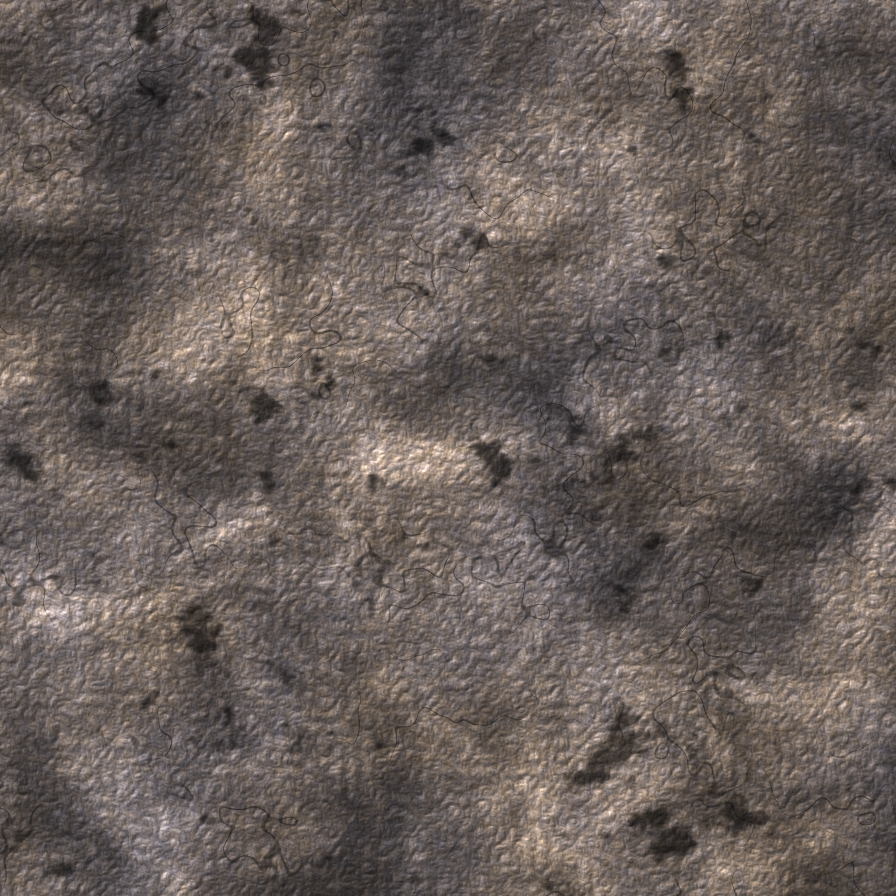
Give the GLSL for this texture, as a Shadertoy shader.

```glsl
// Weathered rough stone: soft light and dark blotches, pitted dark spots,
// hairline cracks and a fine crinkled relief lit from the upper left.
// All layers are gradient noise, summed as log brightness and then tinted.

#define BASE_TONE 0.368     // median brightness
#define BLOTCH_SCALE 3.6    // blotches per canvas height
#define BLOTCH_GAIN 1.45    // blotch contrast
#define SPOT_SCALE 17.0     // dark spots per canvas height
#define SPOT_DEPTH 0.85     // spot darkness
#define CRACK_SCALE 11.0    // crack network density
#define CRACK_DEPTH 0.45    // crack darkness
#define GRAIN_SCALE 62.0    // crinkles per canvas height
#define RELIEF_GAIN 1.35    // strength of the lit relief
#define WARM_TINT vec3(1.12, 0.975, 0.85)
#define COOL_TINT vec3(1.05, 0.990, 1.03)

// Unit gradient with a hashed angle for each lattice point
vec2 latticeGradient(vec2 cell) {
    uvec2 q = uvec2(ivec2(cell)) * uvec2(1597334673u, 3812015801u);
    uint h = (q.x ^ q.y) * 1597334673u;
    h = (h ^ (h >> 15)) * 73471u;
    float angle = float((h >> 8) & 65535u) / 65536.0 * 6.28319;
    return vec2(cos(angle), sin(angle));
}

float gradientNoise(vec2 p) {
    vec2 cell = floor(p), f = p - cell;
    vec2 u = f * f * f * (f * (f * 6.0 - 15.0) + 10.0);
    vec2 e = vec2(1.0, 0.0);
    float a = dot(latticeGradient(cell), f);
    float b = dot(latticeGradient(cell + e.xy), f - e.xy);
    float c = dot(latticeGradient(cell + e.yx), f - e.yx);
    float d = dot(latticeGradient(cell + e.xx), f - e.xx);
    return mix(mix(a, b, u.x), mix(c, d, u.x), u.y);
}

// Octaves are rotated so that the lattices never line up
float fbm(vec2 p, int octaves, float gain) {
    const mat2 turn = mat2(1.6, 1.2, -1.2, 1.6);
    float sum = 0.0, amp = 0.5;
    for (int i = 0; i < octaves; i++) {
        sum += amp * gradientNoise(p);
        p = turn * p + 17.3;
        amp *= gain;
    }
    return sum;
}

// Billowed noise: rounded grains parted by sharp creases
float grainHeight(vec2 p) {
    const mat2 turn = mat2(1.6, 1.2, -1.2, 1.6);
    float sum = 0.0, amp = 1.0;
    p *= GRAIN_SCALE;
    for (int i = 0; i < 3; i++) {
        float n = gradientNoise(p);
        sum += amp * sqrt(n * n + 0.002);
        p = turn * p + 9.7;
        amp *= 0.5;
    }
    return sum;
}

float crackMask(vec2 p) {
    vec2 warp = vec2(gradientNoise(p * 30.0), gradientNoise(p * 30.0 + 51.0));
    float n = abs(gradientNoise(p * CRACK_SCALE + warp * 0.6 + 23.0));
    float presence = smoothstep(-0.1, 0.25, gradientNoise(p * 7.0 + 71.0));
    return (1.0 - smoothstep(0.004, 0.032, n)) * presence;
}

float spotMask(vec2 p) {
    float cluster = 0.35 * gradientNoise(p * 5.0 + 37.0);
    float pits = fbm(p * SPOT_SCALE * vec2(0.9, 1.1) + 83.0, 4, 0.55);
    return smoothstep(0.19, 0.40, pits + cluster);
}

void mainImage(out vec4 fragColor, in vec2 fragCoord) {
    vec2 p = fragCoord / iResolution.y;

    // Broad mottling, gently warped
    vec2 warp = vec2(gradientNoise(p * 6.0 + 5.0), gradientNoise(p * 6.0 + 45.0));
    float blotch = fbm(p * BLOTCH_SCALE + warp * 0.3 + 11.0, 6, 0.7);

    // Lit relief from the slope towards the light
    vec2 lightStep = 0.0012 * vec2(-0.6, 0.8);
    float behind = grainHeight(p + lightStep);
    float ahead = grainHeight(p - lightStep);
    float slope = ahead - behind;
    float crease = 0.5 * (ahead + behind) - 0.31;

    float logTone = BLOTCH_GAIN * blotch + RELIEF_GAIN * slope + 0.35 * crease;
    logTone -= SPOT_DEPTH * spotMask(p) + CRACK_DEPTH * crackMask(p);
    float tone = BASE_TONE * exp(logTone);

    // Tan patches over grey, with small shifts from grain to grain
    float warmth = 0.5 + 1.3 * fbm(p * 4.0 + 61.0, 4, 0.6);
    warmth += 0.6 * gradientNoise(p * 95.0 + 29.0) + 0.4 * blotch;
    vec3 tint = mix(COOL_TINT, WARM_TINT, clamp(warmth, 0.0, 1.0));

    fragColor = vec4(clamp(tone * tint, 0.0, 1.0), 1.0);
}
```
